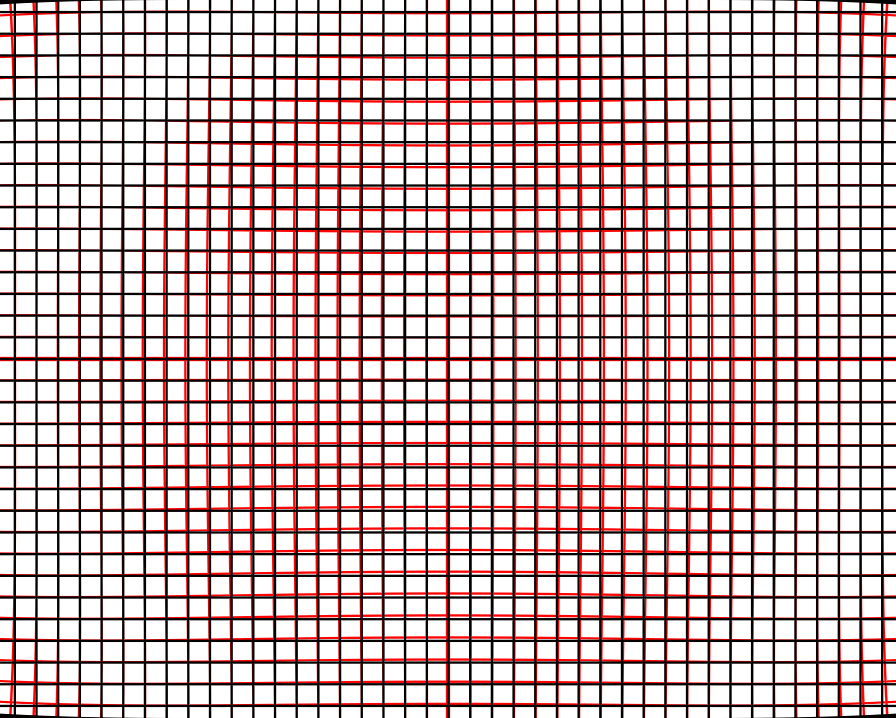
This pattern is drawn by a Shadertoy shader. Its source:

```glsl
const vec3 PAPER = vec3(1.0);
const vec3 INK = vec3(0.01, 0.0, 0.0);
const vec3 RED = vec3(1.0, 0.01, 0.01);
const float CELL = 0.0302;           // grid spacing, in canvas heights
const float LINE_WIDTH = 0.0032;
const float AXIS_WIDTH = 0.006;      // red lines through the centre
const vec2 INK_OFFSET = vec2(0.0007, 0.0);     // centre of the black grid
const vec2 RED_OFFSET = vec2(0.001, 0.0006);   // centre of the red grid
const float WARP = 0.029;            // stretch at the centre
const float NEUTRAL_RADIUS = 0.619;  // ring where the stretch vanishes

// Antialiased coverage of a band, from distance to its centre line
float band(float dist, float width, float pixel) {
    return clamp((0.5 * width - dist) / pixel + 0.5, 0.0, 1.0);
}

// Coverage of the repeated horizontal and vertical lines
float grid(vec2 p, float pixel) {
    vec2 dist = abs(fract(p / CELL + 0.5) - 0.5) * CELL;
    return max(band(dist.x, LINE_WIDTH, pixel), band(dist.y, LINE_WIDTH, pixel));
}

// Widen along x and squeeze along y, fading to none at the neutral ring
vec2 unwarp(vec2 p) {
    float falloff = 1.0 - dot(p, p) / (NEUTRAL_RADIUS * NEUTRAL_RADIUS);
    float stretch = WARP * falloff * falloff;
    return p / vec2(1.0 + stretch, 1.0 - stretch);
}

void mainImage(out vec4 fragColor, in vec2 fragCoord) {
    float pixel = 1.0 / iResolution.y;
    vec2 p = (fragCoord - 0.5 * iResolution.xy) * pixel;
    vec2 q = unwarp(p);

    // Warped red grid with heavier straight axes
    float axes = band(min(abs(p.x), abs(p.y)), AXIS_WIDTH, pixel);
    vec3 redLayer = mix(PAPER, RED, max(grid(q - RED_OFFSET, pixel), axes));

    // Straight black grid; the darker layer wins, so aligned edges stay grey
    vec3 inkLayer = mix(PAPER, INK, grid(p - INK_OFFSET, pixel));
    vec3 color = min(redLayer, inkLayer);

    // Dark slivers where the warped sheet leaves the corners bare
    float bare = clamp((abs(q.y) - 0.5) / pixel + 0.5, 0.0, 1.0);
    color = mix(color, INK, bare * step(NEUTRAL_RADIUS, length(p)));

    fragColor = vec4(color, 1.0);
}
```
